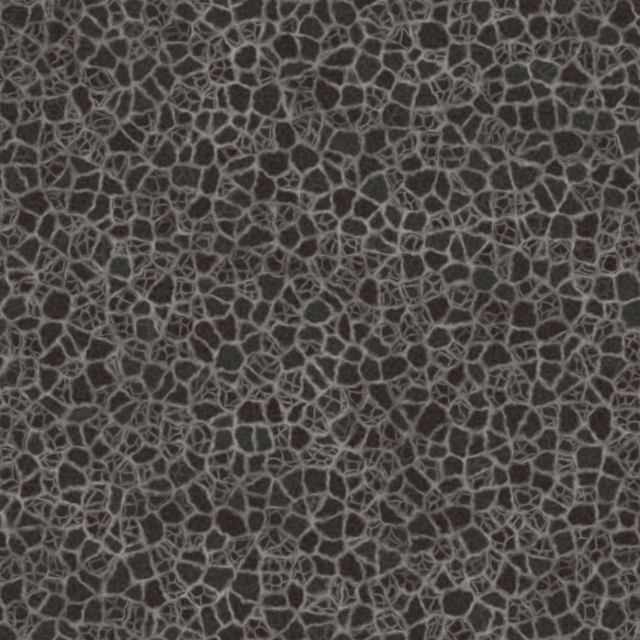
This texture is drawn by a three.js fragment shader. Its source:

```glsl
// Dark, pebbly leather: rounded cells parted by a soft, pale web of creases.
// Two weighted Voronoi layers (large cells, some split into smaller ones) are
// warped by gradient noise, then toned with uneven creases and fine grain.

varying vec2 vUv;

vec2 hash2(vec2 p) {
  vec3 q = fract(vec3(p.xyx) * vec3(0.1031, 0.1030, 0.0973));
  q += dot(q, q.yzx + 33.33);
  return fract((q.xx + q.yz) * q.zy);
}

float gradientDot(vec2 corner, vec2 offset) {
  float angle = 6.2832 * hash2(corner + 71.0).x;
  return dot(vec2(cos(angle), sin(angle)), offset);
}

// Gradient noise, roughly -0.7 to 0.7
float gradientNoise(vec2 p) {
  vec2 i = floor(p);
  vec2 f = fract(p);
  vec2 u = f * f * f * (f * (f * 6.0 - 15.0) + 10.0);
  float low = mix(gradientDot(i, f),
                  gradientDot(i + vec2(1.0, 0.0), f - vec2(1.0, 0.0)), u.x);
  float high = mix(gradientDot(i + vec2(0.0, 1.0), f - vec2(0.0, 1.0)),
                   gradientDot(i + 1.0, f - 1.0), u.x);
  return mix(low, high, u.y);
}

vec2 noise2(vec2 p) {
  return vec2(gradientNoise(p), gradientNoise(p + vec2(37.0, 91.0)));
}

// Weight that makes some cells larger than their neighbours
float cellWeight(vec2 id) {
  return 0.28 * hash2(id + 19.0).y;
}

// x: rounded distance to the cell border, yz: random pair of the cell
vec3 cells(vec2 p) {
  vec2 base = floor(p);
  vec2 nearestId = base;
  vec2 nearest = vec2(0.0);
  float nearestPower = 100.0;
  for (int j = -2; j <= 2; j++) {
    for (int i = -2; i <= 2; i++) {
      vec2 id = base + vec2(float(i), float(j));
      vec2 site = id + hash2(id) - p;
      float power = dot(site, site) - cellWeight(id);
      if (power < nearestPower) {
        nearestPower = power;
        nearest = site;
        nearestId = id;
      }
    }
  }

  // Soft minimum over all borders rounds off the corners
  float sum = 0.0;
  for (int j = -2; j <= 2; j++) {
    for (int i = -2; i <= 2; i++) {
      vec2 id = base + vec2(float(i), float(j));
      vec2 site = id + hash2(id) - p;
      float gap = length(site - nearest);
      if (gap > 0.0001) {
        float power = dot(site, site) - cellWeight(id);
        float border = (power - nearestPower) / (2.0 * max(gap, 0.05));
        sum += exp(-16.0 * max(border, 0.0));
      }
    }
  }
  return vec3(-log(max(sum, 0.00001)) / 16.0, hash2(nearestId + 53.0));
}

void main() {
  // Bend the cell outlines
  vec2 p = vUv + 0.007 * noise2(vUv * 24.0) + 0.004 * noise2(vUv * 70.0);

  vec3 large = cells(p * 30.0);
  vec3 small = cells(p * 57.0 + 13.0);

  // Creases: the large web, plus a finer one inside some of the cells
  float ragged = 0.06 * gradientNoise(vUv * 120.0);
  float web = 1.0 - smoothstep(-0.04, 0.20, large.x + ragged);
  float fineWeb = 1.0 - smoothstep(-0.05, 0.26, small.x + ragged);
  float split = mix(0.07, 0.72, smoothstep(0.50, 0.70, large.y));
  float crease = max(web, fineWeb * split);

  // Uneven brightness along the creases and broad patches across the sheet
  float wear = 0.95 + 0.55 * gradientNoise(vUv * 48.0)
                    + 0.30 * gradientNoise(vUv * 7.0);

  // Fine grain
  float grain = 0.13 * gradientNoise(vUv * 150.0)
              + 0.12 * gradientNoise(vUv * 230.0 + 5.0);

  float tone = 0.05 + 0.86 * crease * wear + grain + 0.10 * (large.z - 0.5);
  vec3 color = mix(vec3(0.18, 0.16, 0.15), vec3(0.53, 0.51, 0.49), max(tone, -0.12));

  // Cell floors lean towards brown or grey-green
  vec3 tint = mix(vec3(0.008, -0.006, -0.006), vec3(-0.008, 0.008, 0.002), large.z);
  gl_FragColor = vec4(color + tint * (1.0 - crease), 1.0);
}
```
